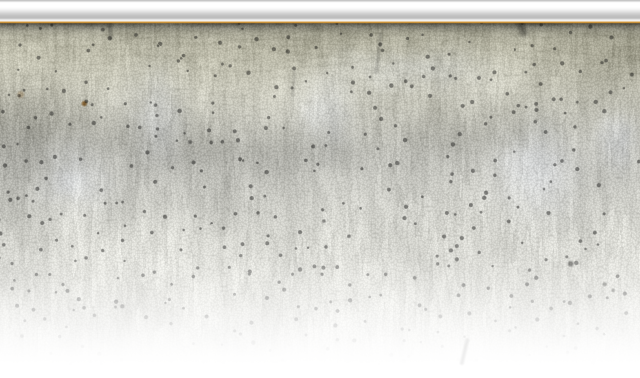
Give the GLSL for this texture, as a Shadertoy shader.

```glsl
// Weathered concrete wall under a polished rail, fading to white at the foot.
// Soft blotches and layered sines give the stains; cellular noise at several
// scales gives the grain, vertical streaks and scattered pits.

const float RAIL_END = 0.057;      // heights are measured down from the top
const float WALL_TOP = 0.061;
const float FADE_START = 0.60;
const float FADE_END = 0.98;
const float GRAIN = 0.13;
const float STREAKS = 0.09;
const float CLOUDS = 0.030;
const float PIT_SCALE = 25.0;
const vec3 TRIM = vec3(0.86, 0.61, 0.22);
const vec3 WARM_CAST = vec3(0.012, 0.006, -0.065);
const vec3 COOL_CAST = vec3(0.002, 0.003, -0.022);
const vec3 RUST = vec3(0.55, 0.85, 1.25);

// Stains: centre, then radii; the amount is listed separately.
const vec4 STAINS[8] = vec4[8](
    vec4(0.13, 0.33, 0.26, 0.08), vec4(0.05, 0.50, 0.13, 0.14),
    vec4(0.56, 0.40, 0.17, 0.06), vec4(0.90, 0.40, 0.20, 0.05),
    vec4(1.22, 0.34, 0.30, 0.06), vec4(1.65, 0.16, 0.16, 0.10),
    vec4(1.62, 0.51, 0.10, 0.12), vec4(0.58, 0.56, 0.06, 0.10));
const float STAIN_DEPTH[8] = float[8](0.07, 0.07, 0.06, 0.05, 0.03, 0.07, 0.04, 0.04);

const vec4 PALE[6] = vec4[6](
    vec4(0.41, 0.29, 0.06, 0.10), vec4(0.87, 0.29, 0.06, 0.08),
    vec4(1.43, 0.45, 0.09, 0.11), vec4(1.64, 0.37, 0.04, 0.08),
    vec4(1.10, 0.19, 0.22, 0.05), vec4(0.20, 0.47, 0.07, 0.06));

// Scratches and drips: two end points, then half width and strength.
const vec4 SCRATCHES[5] = vec4[5](
    vec4(1.007, 0.09, 0.995, 0.19), vec4(0.780, 0.19, 0.775, 0.25),
    vec4(1.236, 0.90, 1.222, 0.96), vec4(1.375, 0.06, 1.385, 0.085),
    vec4(0.290, 0.06, 0.293, 0.10));
const vec2 SCRATCH_LOOK[5] = vec2[5](vec2(0.007, 0.16), vec2(0.006, 0.12),
    vec2(0.007, 0.06), vec2(0.018, 0.32), vec2(0.008, 0.22));

// Spots: centre, radius, strength.
const vec4 SPOTS[8] = vec4[8](
    vec4(0.223, 0.274, 0.008, 0.55), vec4(1.510, 0.698, 0.009, 0.38),
    vec4(1.600, 0.752, 0.006, 0.25), vec4(1.622, 0.768, 0.005, 0.22),
    vec4(0.503, 0.376, 0.006, 0.40), vec4(0.923, 0.625, 0.005, 0.42),
    vec4(0.857, 0.585, 0.005, 0.38), vec4(0.055, 0.250, 0.011, 0.20));

vec3 hash3(vec2 cell) {
    vec3 q = fract(vec3(cell.xyx) * vec3(0.1031, 0.1030, 0.0973));
    q += dot(q, q.yxz + 33.33);
    return fract((q.xxy + q.yzz) * q.zyx);
}

// Nearest feature point: distance and its random id.
vec2 cellular(vec2 p) {
    vec2 cell = floor(p), local = fract(p), best = vec2(9.0, 0.0);
    for (int j = -1; j <= 1; j++)
    for (int i = -1; i <= 1; i++) {
        vec2 o = vec2(i, j);
        vec3 h = hash3(cell + o + 71.0);
        float d = length(o + h.xy - local);
        if (d < best.x) best = vec2(d, h.z);
    }
    return best;
}

float clouds(vec2 p) {
    float sum = 0.0, amp = 0.6;
    for (int i = 0; i < 6; i++) {
        p = mat2(1.40, 1.05, -1.05, 1.40) * p + 1.7;
        sum += amp * sin(p.x + 1.6 * sin(p.y + sum));
        amp *= 0.72;
    }
    return sum;
}

float blob(vec2 p, vec4 shape) {
    vec2 q = (p - shape.xy) / shape.zw;
    return exp(-dot(q, q));
}

float segment(vec2 p, vec2 a, vec2 b) {
    vec2 d = b - a;
    return length(p - a - d * clamp(dot(p - a, d) / dot(d, d), 0.0, 1.0));
}

vec3 wall(vec2 p, float px) {
    float t = p.y, mottle = clouds(p * vec2(7.0, 5.0));

    // Broad tone, stains and pale patches
    float tone = mix(0.665, 0.765, smoothstep(0.06, 0.25, t));
    tone += 0.075 * smoothstep(0.38, 0.65, t) - 0.03 * exp(-pow((t - 0.36) / 0.08, 2.0));
    vec2 warped = p + 0.018 * vec2(mottle, clouds(p.yx * 6.0));
    for (int i = 0; i < 8; i++) tone -= STAIN_DEPTH[i] * blob(warped, STAINS[i]);
    float pale = 0.0;
    for (int i = 0; i < 6; i++) pale += blob(warped, PALE[i]);
    tone += 0.05 * pale + CLOUDS * mottle;

    // Grain, vertical streaks, faint horizontal brushing near the top
    tone += GRAIN * (0.45 - cellular(p * 170.0).x);
    tone += STREAKS * (cellular(p * vec2(120.0, 16.0)).y - 0.5) * 0.7;
    tone += STREAKS * (0.45 - cellular(p * vec2(34.0, 4.0)).x) * 0.5;
    tone += 0.07 * (0.45 - cellular(p * vec2(12.0, 75.0)).x) * (1.0 - smoothstep(0.1, 0.4, t));
    vec3 col = tone + mix(WARM_CAST, COOL_CAST, smoothstep(0.08, 0.45, t));
    col += pale * vec3(-0.006, 0.0, 0.025);

    // Scattered pits
    vec2 pit = cellular(p * PIT_SCALE);
    float size = 0.02 + 0.07 * fract(pit.y * 17.0);
    float hole = 1.0 - smoothstep(size, size + 0.04 + px * PIT_SCALE, pit.x);
    col *= 1.0 - 0.42 * hole * step(0.55, pit.y);

    // Shadow cast by the rail, then the fade to white
    float shade = exp(-max(t - WALL_TOP, 0.0) / 0.013);
    col *= 1.0 - shade * (0.62 + 0.08 * mottle);
    col = mix(col, vec3(1.0), smoothstep(FADE_START, FADE_END, t));

    // Individual marks
    for (int i = 0; i < 5; i++) {
        float d = segment(p, SCRATCHES[i].xy, SCRATCHES[i].zw);
        col *= 1.0 - SCRATCH_LOOK[i].y * (1.0 - smoothstep(0.0, SCRATCH_LOOK[i].x + px, d));
    }
    for (int i = 0; i < 8; i++) {
        float d = length(p - SPOTS[i].xy);
        float ink = SPOTS[i].w * (1.0 - smoothstep(SPOTS[i].z * 0.3, SPOTS[i].z + px, d));
        col *= 1.0 - ink * (p.x < 0.3 ? RUST : vec3(1.0));
    }
    return col;
}

vec3 rail(float s) {
    float v = mix(0.76, 1.0, smoothstep(0.0, 0.14, s));
    v = mix(v, 0.74, smoothstep(0.30, 0.82, s));
    return vec3(mix(v, 0.95, smoothstep(0.82, 0.95, s)));
}

void mainImage(out vec4 fragColor, in vec2 fragCoord) {
    float px = 1.0 / iResolution.y;
    vec2 p = vec2(fragCoord.x * px, 1.0 - fragCoord.y * px);
    vec3 col = mix(rail(p.y / RAIL_END), TRIM, smoothstep(-px, px, p.y - RAIL_END) );
    col = mix(col, wall(p, px), smoothstep(-px, px, p.y - WALL_TOP));
    fragColor = vec4(clamp(col, 0.0, 1.0), 1.0);
}
```
